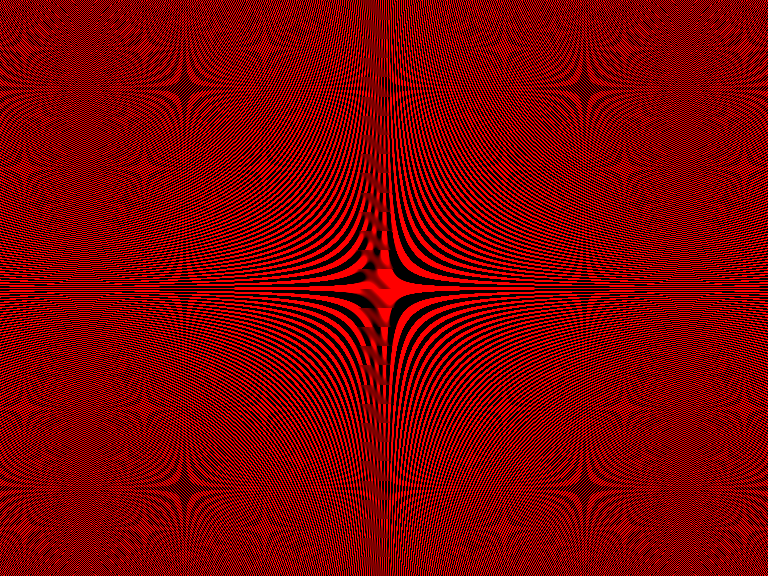
Write a WebGL 1 fragment shader that draws this background.

```glsl
precision highp float;
// Red and black hyperbolic interference stripes: a hard cosine of x * y.
// It is sampled on a fixed lattice, which sets the moire stars, and averaged
// over each pixel; a sawtooth seam by the vertical axis fades the contrast.

uniform vec2 u_resolution;

#define LATTICE_ROWS 576.0            // sample rows over the canvas height
#define CENTRE vec2(384.0, 287.0)     // lattice cell where the axes cross
#define STRIPE_PERIOD 600.0           // change of x * y per stripe, in cells
#define SEAM_STEP 19.2                // height and slant of one seam tooth
#define SEAM_GAIN 0.011               // contrast per squared cell off the seam
#define RED vec3(1.0, 0.0, 0.0)

const float TAU = 6.2831853;
const int TAPS = 3;                   // samples per pixel along each side

// Cell offset from the crossing of the axes
vec2 latticeOffset(vec2 fragCoord) {
    return floor(fragCoord / u_resolution.y * LATTICE_ROWS) - CENTRE;
}

// Hyperbolic wave, brightest on both axes
float hyperbolicWave(vec2 cell) {
    return cos(TAU * fract(cell.x * cell.y / STRIPE_PERIOD));
}

// Contrast grows away from the slanted seam until the wave clips to solid bands
float stripeBrightness(vec2 cell) {
    float seamDistance = cell.x + mod(cell.y, SEAM_STEP);
    float contrast = SEAM_GAIN * seamDistance * seamDistance;
    return clamp(0.5 + contrast * hyperbolicWave(cell), 0.0, 1.0);
}

void main() {
    vec2 pixelCorner = gl_FragCoord.xy - 0.5;
    float brightness = 0.0;

    // Average a square of samples to smooth the edges
    for (int j = 0; j < TAPS; j++) {
        for (int i = 0; i < TAPS; i++) {
            vec2 tap = (vec2(float(i), float(j)) + 0.5) / float(TAPS);
            brightness += stripeBrightness(latticeOffset(pixelCorner + tap));
        }
    }
    brightness /= float(TAPS * TAPS);
    gl_FragColor = vec4(RED * brightness, 1.0);
}
```
